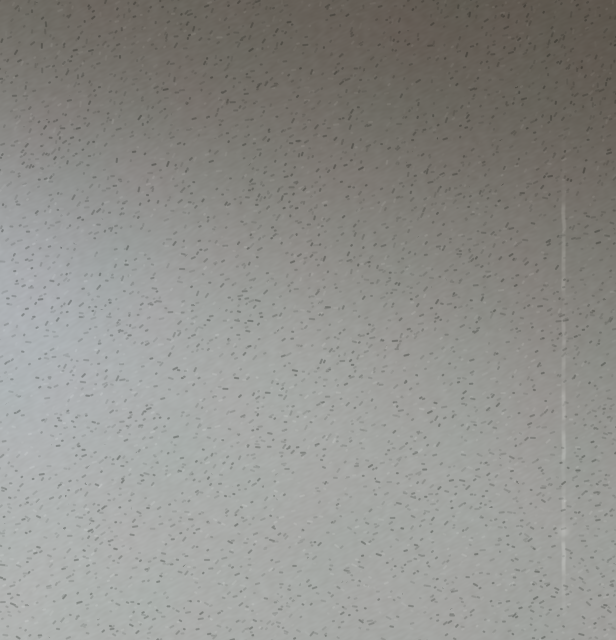
Reproduce this texture procedurally as a Shadertoy shader.

```glsl
vec2 hash2(vec2 p) {
    vec3 q = fract(vec3(p.xyx) * vec3(0.1031, 0.1030, 0.0973));
    q += dot(q, q.yzx + 33.33);
    return fract((q.xx + q.yz) * q.zy);
}

float gradientNoise(vec2 p) {
    vec2 i = floor(p), f = fract(p);
    vec2 u = f * f * f * (f * (f * 6.0 - 15.0) + 10.0);
    vec2 o = vec2(0.0, 1.0);
    i += 200.0;
    float a = dot(hash2(i) * 2.0 - 1.0, f);
    float b = dot(hash2(i + o.yx) * 2.0 - 1.0, f - o.yx);
    float c = dot(hash2(i + o.xy) * 2.0 - 1.0, f - o.xy);
    float d = dot(hash2(i + o.yy) * 2.0 - 1.0, f - o.yy);
    return mix(mix(a, b, u.x), mix(c, d, u.x), u.y);
}

mat2 rotation(float a) {
    return mat2(cos(a), -sin(a), sin(a), cos(a));
}

// Short soft dashes, one at most per cell; returns coverage times strength
float flecks(vec2 p, float cell, float presence, float tilt, float seed) {
    float turn = seed * 0.7;
    vec2 q = rotation(turn) * p / cell + seed * 37.0 + 100.0;
    vec2 id = floor(q);
    vec2 place = hash2(id + seed * 11.0);
    vec2 kind = hash2(id + seed * 23.0 + 50.0);
    vec2 shape = hash2(id + seed * 41.0 + 90.0);
    vec2 d = (fract(q) - mix(vec2(0.3), vec2(0.7), place)) * cell;
    d = rotation(tilt - turn + (shape.x - 0.5) * 1.5) * d;
    float halfLength = mix(0.0005, 0.0034, shape.y * shape.y);
    d.x -= clamp(d.x, -halfLength, halfLength);
    float coverage = 1.0 - smoothstep(0.0004, 0.0027, length(d));
    return coverage * step(kind.x, presence) * mix(0.3, 1.0, kind.y * kind.y);
}

void mainImage(out vec4 fragColor, in vec2 fragCoord) {
    vec2 uv = fragCoord / iResolution.xy;
    vec2 p = fragCoord / iResolution.y;

    // Broad light: bright at the lower left, shadow falling from the top
    float shadow = smoothstep(mix(0.48, 0.12, uv.x), 1.06, uv.y);
    float light = 0.69 - 0.075 * uv.x - 0.27 * shadow;
    light += 0.012 * gradientNoise(p * 5.0);

    // Faint brushed grain and mottling
    vec2 along = rotation(0.45) * p;
    light += 0.022 * gradientNoise(along * vec2(75.0, 210.0));
    light += 0.016 * gradientNoise(p * 60.0 + 9.0);

    vec3 color = mix(vec3(0.41, 0.39, 0.36), vec3(0.67, 0.68, 0.67), (light - 0.40) / 0.27);
    float coolGlow = exp(-dot(uv - vec2(0.02, 0.52), uv - vec2(0.02, 0.52)) * 14.0);
    color += vec3(-0.006, 0.0, 0.022) * coolGlow;
    color += vec3(0.012, -0.006, 0.0) * gradientNoise(p * 9.0 + 4.0);

    // Dark flecks in clustered layers, steeper toward the top
    float tilt = mix(0.1, 0.85, uv.y) + 0.5 * gradientNoise(p * 4.0 + 2.0);
    float cluster = 0.5 + 0.55 * gradientNoise(p * 11.0 + 7.0);
    float dark = 0.0;
    for (float i = 1.0; i < 5.0; i++) {
        dark = max(dark, flecks(p, 0.013 + 0.002 * i, cluster * 0.62, tilt, i));
    }
    color *= 1.0 - dark * vec3(0.27, 0.26, 0.27);

    // Sparse pale flecks
    float pale = flecks(p, 0.014, 0.28, tilt, 6.0);
    color += 0.045 * pale;

    // Broken pale scratch down the right side
    float offset = abs(uv.x - 0.915 - 0.003 * gradientNoise(vec2(uv.y * 35.0, 3.0)));
    float reach = smoothstep(0.03, 0.1, uv.y) * (1.0 - smoothstep(0.65, 0.82, uv.y));
    float broken = smoothstep(-0.15, 0.3, gradientNoise(vec2(2.5, uv.y * 48.0)));
    float scratch = (1.0 - smoothstep(0.001, 0.005, offset)) * reach * mix(0.25, 1.0, broken);
    float scuff = exp(-dot(uv - vec2(0.916, 0.17), uv - vec2(0.916, 0.17)) * 12000.0);
    color += 0.075 * scratch + 0.06 * scuff;

    fragColor = vec4(clamp(color, 0.0, 1.0), 1.0);
}
```
